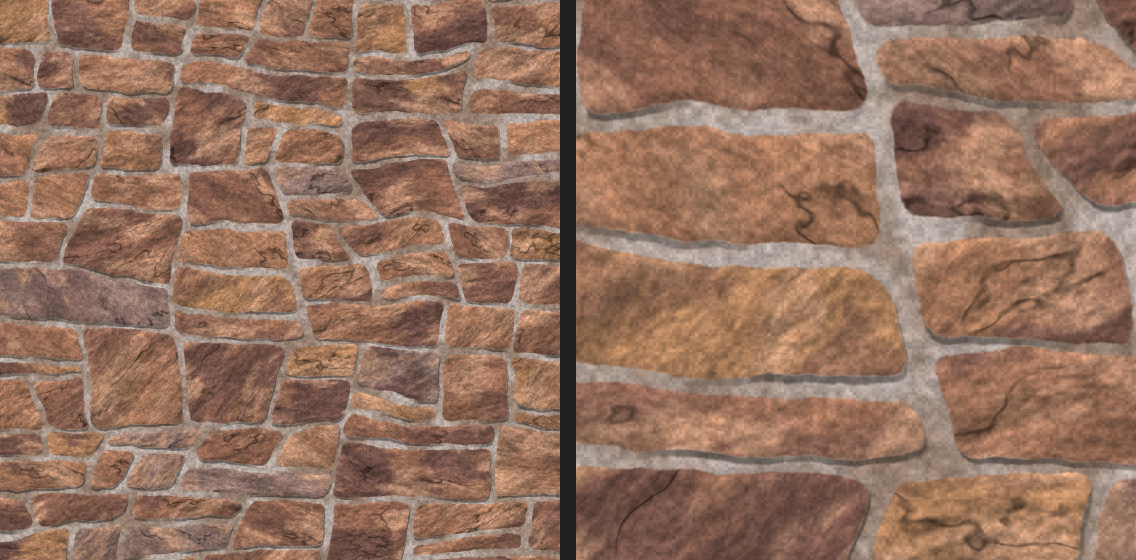
Left: the whole. Right: its middle third, enlarged.
A WebGL 2 fragment shader for this texture:

```glsl
#version 300 es
precision highp float;
// Rubble wall of rust, tan and plum stones set in pale sandy mortar.
// Leaning cuts split the wall recursively into stones; layered noise adds
// stains, fracture relief and grain, and an offset sample casts joint shadows.

uniform vec2 u_resolution;
out vec4 fragColor;

struct Stone { float edge; float id; vec2 center; };

float hash(vec2 p) {
    vec3 q = fract(vec3(p.xyx) * 0.1031);
    q += dot(q, q.yzx + 33.33);
    return fract((q.x + q.y) * q.z);
}

float noise(vec2 p) {
    vec2 i = floor(p), f = fract(p);
    f = f * f * (3.0 - 2.0 * f);
    return mix(mix(hash(i), hash(i + vec2(1, 0)), f.x),
               mix(hash(i + vec2(0, 1)), hash(i + vec2(1, 1)), f.x), f.y);
}

float fbm(vec2 p) {
    float sum = 0.0, amp = 0.5;
    for (int i = 0; i < 5; i++) {
        sum += amp * noise(p);
        p = mat2(1.6, 1.2, -1.2, 1.6) * p + 17.3;
        amp *= 0.55;
    }
    return sum / 1.06;
}

float smoothMin(float a, float b, float k) {
    float h = max(k - abs(a - b), 0.0) / k;
    return min(a, b) - 0.25 * h * h * k;
}

// A boundary line stored as (offset, slope).
float along(vec2 line, float t) { return line.x + line.y * t; }

// Splits the wall until each piece is stone sized; edge is the joint distance.
Stone stoneAt(vec2 p) {
    vec2 left = vec2(-0.06, 0), right = vec2(1.06, 0), bottom = left, top = right;
    vec2 c = vec2(0.5);
    float id = 1.0, edge = 1.0;
    for (int i = 0; i < 11; i++) {
        c.x = 0.5 * (along(left, c.y) + along(right, c.y));
        c.y = 0.5 * (along(bottom, c.x) + along(top, c.x));
        vec2 size = vec2(along(right, c.y) - along(left, c.y),
                         along(top, c.x) - along(bottom, c.x));
        float limit = hash(vec2(id, 1.0));
        if (size.x * size.y < mix(0.011, 0.042, limit * limit)) break;
        bool upright = size.x > size.y * mix(1.6, 2.8, hash(vec2(id, 2.0)));
        float share = mix(0.3, 0.7, hash(vec2(id, 3.0)));
        float lean = hash(vec2(id, 4.0)) - 0.5;
        vec2 cut;
        float d;
        if (upright) {
            cut = mix(left, right, share) + lean * min(0.8, 0.5 * size.x / size.y) * vec2(-c.y, 1);
            d = p.x - along(cut, p.y);
            if (d > 0.0) left = cut; else right = cut;
        } else {
            cut = mix(bottom, top, share) + lean * min(0.22, 0.5 * size.y / size.x) * vec2(-c.x, 1);
            d = p.y - along(cut, p.x);
            if (d > 0.0) bottom = cut; else top = cut;
        }
        edge = smoothMin(edge, abs(d) * inversesqrt(1.0 + cut.y * cut.y), 0.014);
        id = 2.0 * id + step(0.0, d);
    }
    return Stone(edge, id, c);
}

// Bends the straight cuts into hand-broken outlines.
vec2 roughen(vec2 p) {
    vec2 slow = vec2(noise(p * 8.0), noise(p * 8.0 + 40.0)) - 0.5;
    vec2 quick = vec2(noise(p * 30.0 + 9.0), noise(p * 30.0 + 70.0)) - 0.5;
    return p + 0.022 * slow + 0.007 * quick;
}

// Stone-local coordinates, turned and stretched along the stone's bedding.
vec2 bedding(vec2 p, Stone s) {
    float a = mix(-0.9, 0.9, hash(vec2(s.id, 5.0)));
    vec2 q = mat2(cos(a), -sin(a), sin(a), cos(a)) * (p - s.center);
    return q * vec2(1.0, 1.9) + 7.0 * hash(vec2(s.id, 6.0));
}

vec3 stoneColor(vec2 q, float id) {
    float kind = hash(vec2(id, 7.0));
    vec3 col = mix(vec3(0.53, 0.37, 0.30), vec3(0.64, 0.46, 0.35), hash(vec2(id, 8.0)));
    col = mix(col, vec3(0.65, 0.48, 0.34), 0.8 * step(0.76, kind));
    col = mix(col, vec3(0.53, 0.44, 0.42), 0.85 * step(kind, 0.15));
    float stain = smoothstep(0.45, 0.62, fbm(q * 8.0 + 3.0));
    col = mix(col, vec3(0.38, 0.27, 0.255), stain * mix(0.2, 0.95, hash(vec2(id, 9.0))));
    float bloom = smoothstep(0.48, 0.68, fbm(q * 15.0 + 21.0));
    return mix(col, vec3(0.73, 0.56, 0.45), 0.7 * bloom);
}

void main() {
    vec2 uv = gl_FragCoord.xy / u_resolution.y;
    float pixel = 1.0 / u_resolution.y;
    vec2 p = roughen(uv);
    vec2 toLight = vec2(-0.0018, 0.0045);
    Stone s = stoneAt(p);
    float lightEdge = stoneAt(p + toLight).edge;

    // Joint width varies and its border is gritty.
    float joint = mix(0.003, 0.0085, noise(uv * 13.0 + 5.0)) + 0.005 * (fbm(uv * 65.0) - 0.5);
    float soft = max(0.0011, pixel * 0.8);
    float body = smoothstep(joint - soft, joint + soft, s.edge);
    float shade = smoothstep(joint - soft, joint + soft, lightEdge) * (1.0 - body);
    float grain = hash(floor(uv * 512.0)) - 0.5;
    float grit = noise(uv * 210.0) - 0.5;

    // Stone face: colour, fracture relief, dark cracks and a worn bevel.
    vec2 q = bedding(p, s);
    vec2 qLight = bedding(p + toLight * 0.7, s);
    float relief = fbm(q * 19.0);
    float slope = relief - fbm(qLight * 19.0);
    float crack = 1.0 - smoothstep(0.0, 0.02, abs(fbm(q * 7.0 + 50.0) - 0.5));
    crack *= smoothstep(0.5, 0.68, noise(q * 13.0 + 30.0));
    float bevel = clamp((s.edge - lightEdge) / 0.005, -1.0, 1.0)
                * (1.0 - smoothstep(joint, joint + 0.008, s.edge));
    vec3 face = stoneColor(q, s.id);
    face *= 1.0 + 1.5 * slope + 0.5 * (relief - 0.5) + 0.13 * bevel - 0.35 * crack;
    face *= 1.0 + 0.16 * grain + 0.22 * grit;

    // Mortar: sandy grey with pale lime patches.
    float lime = smoothstep(0.3, 0.7, fbm(uv * 24.0 + 11.0));
    vec3 mortar = mix(vec3(0.58, 0.49, 0.43), vec3(0.72, 0.67, 0.645), lime);
    mortar *= 1.0 + 0.14 * grain + 0.25 * grit;
    mortar *= 1.0 - 0.4 * shade * smoothstep(0.3, 0.7, noise(uv * 17.0));

    fragColor = vec4(clamp(mix(mortar, face, body), 0.0, 1.0), 1.0);
}
```
